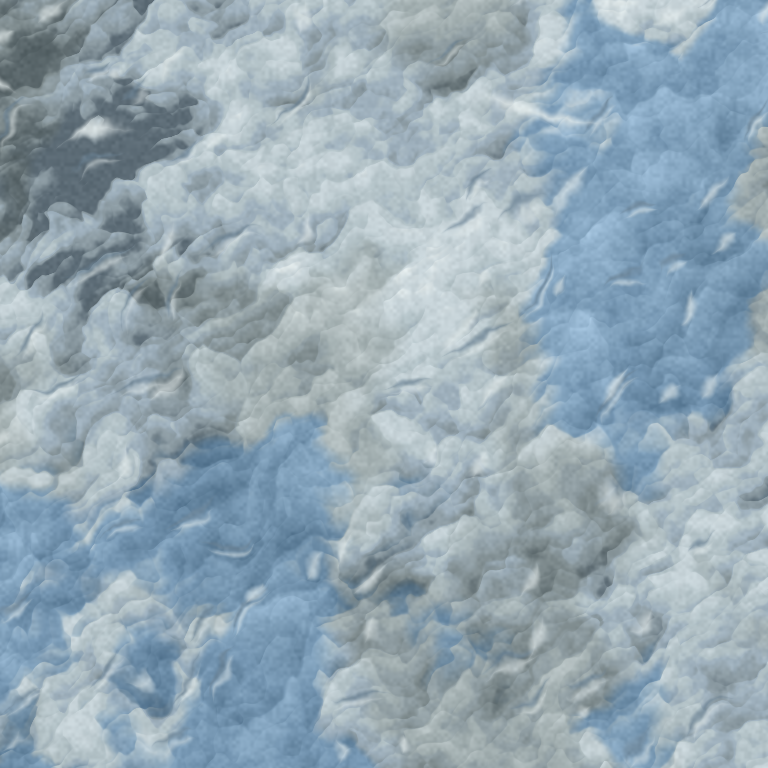
This texture is drawn by a WebGL 1 fragment shader. Its source:

```glsl
precision highp float;
// Pale, frosty mineral surface: soft bevelled facets in grey and ice blue,
// with blue and slate patches, diagonal creases, white flakes and fine grain.
// Noise and facets sum to one tone, a ramp colours it, strokes go on top.

uniform vec2 u_resolution;

const vec3 DARK  = vec3(0.36, 0.42, 0.46);
const vec3 SLATE = vec3(0.55, 0.61, 0.64);
const vec3 MIST  = vec3(0.62, 0.69, 0.74);
const vec3 PALE  = vec3(0.70, 0.76, 0.78);
const vec3 LIGHT = vec3(0.78, 0.83, 0.85);
const vec3 CHALK = vec3(0.90, 0.93, 0.93);
const vec3 BLUE  = vec3(0.46, 0.60, 0.72);
const vec3 OLIVE = vec3(0.54, 0.58, 0.57);
const vec3 CREASE = vec3(0.42, 0.51, 0.58);

const float GRAIN_ANGLE = 0.70;   // main direction of facets and creases
const float STRETCH = 1.35;       // facet length over width
const float MEAN_TONE = 0.57;
const float BEVEL = 0.55;
const float FACET_SOFTNESS = 20.0;
const float WARP = 0.030;
const vec2 SHADE_SIZE = vec2(0.20, 0.34);  // dark upper left corner

float hash(vec2 p) {
  return fract(sin(dot(p, vec2(127.1, 311.7))) * 43758.55);
}

vec2 hash2(vec2 p) {
  return vec2(hash(p), hash(p + 37.3));
}

float noise(vec2 p) {
  vec2 i = floor(p), f = fract(p);
  f = f * f * (3.0 - 2.0 * f);
  return mix(mix(hash(i), hash(i + vec2(1.0, 0.0)), f.x),
             mix(hash(i + vec2(0.0, 1.0)), hash(i + 1.0), f.x), f.y);
}

float fbm(vec2 p) {
  float sum = 0.0, amp = 0.533;
  for (int i = 0; i < 4; i++) {
    sum += amp * noise(p);
    p = mat2(1.6, 1.2, -1.2, 1.6) * p + 11.7;
    amp *= 0.5;
  }
  return sum;
}

// Coordinates seen in a frame turned by a
vec2 turn(vec2 p, float a) {
  float c = cos(a), s = sin(a);
  return vec2(c * p.x + s * p.y, c * p.y - s * p.x);
}

// Softly blended cells, each with its own tone and a lit side; centred on 0
float facets(vec2 p) {
  vec2 cell = floor(p);
  float sum = 0.0, total = 0.0;
  for (int y = -1; y <= 1; y++)
  for (int x = -1; x <= 1; x++) {
    vec2 id = cell + vec2(float(x), float(y));
    vec2 d = p - id - 0.1 - 0.8 * hash2(id);
    float w = exp(-FACET_SOFTNESS * dot(d, d));
    sum += w * (hash(id + 71.9) - 0.5 + BEVEL * dot(d, vec2(0.3, 0.95)));
    total += w;
  }
  return sum / total;
}

// Scattered curved slivers with tapered ends; sizes are in grid cells
float slivers(vec2 p, float share, float angle, float halfLen, float width) {
  vec2 cell = floor(p);
  float cover = 0.0;
  for (int y = -1; y <= 1; y++)
  for (int x = -1; x <= 1; x++) {
    vec2 id = cell + vec2(float(x), float(y));
    vec2 r = hash2(id + 5.3);
    vec2 q = turn(p - id - hash2(id), angle + 0.9 * (r.x - 0.5));
    float len = halfLen * (0.6 + 0.6 * r.y);
    float t = q.x / len;
    float bend = (hash(id + 19.1) - 0.5) * 0.5 * len * t * t;
    float d = abs(q.y - bend) - width * (1.0 - t * t);
    float here = step(hash(id + 53.7), share);
    cover = max(cover, here * (1.0 - smoothstep(-width, 0.7 * width, d)));
  }
  return cover;
}

vec3 ramp(float t) {
  vec3 c = mix(DARK, SLATE, smoothstep(0.0, 0.25, t));
  c = mix(c, MIST, smoothstep(0.25, 0.45, t));
  c = mix(c, PALE, smoothstep(0.45, 0.63, t));
  c = mix(c, LIGHT, smoothstep(0.63, 0.88, t));
  return mix(c, CHALK, smoothstep(0.92, 1.3, t));
}

void main() {
  vec2 uv = gl_FragCoord.xy / u_resolution.y;
  vec2 p = uv + WARP * (vec2(fbm(uv * 13.0), fbm(uv * 13.0 + 40.0)) - 0.5) * 2.0;
  vec2 g = turn(p, GRAIN_ANGLE) * vec2(1.0 / STRETCH, 1.0);

  // Tone from patches, three sizes of facets and mottling
  float chips = 0.26 * facets(g * 11.0) + 0.36 * facets(g * 24.0 + 9.0)
              + 0.24 * facets(g * 50.0 + 23.0);
  float tone = MEAN_TONE + chips + 0.75 * (fbm(p * 4.5 + 3.0) - 0.5)
             + 0.5 * (fbm(uv * 34.0) - 0.5);
  vec2 corner = vec2(uv.x, 1.0 - uv.y) - SHADE_SIZE;
  float shade = 1.0 - smoothstep(-0.07, 0.06, max(corner.x, corner.y) + 0.15 * chips);
  tone -= 0.36 * shade;
  vec3 color = ramp(tone);

  // Muted olive and blue patches with broken edges
  float olive = smoothstep(0.52, 0.68, fbm(p * 5.0 + 61.0) - 0.15 * chips);
  color = mix(color, OLIVE + 0.3 * (tone - MEAN_TONE), 0.5 * olive);
  float bluish = fbm(p * 3.6 + 17.0) + 0.12 * abs(uv.x - 0.5) - 0.16 * chips;
  float blue = smoothstep(0.60, 0.69, bluish) * (1.0 - shade);
  color = mix(color, BLUE + 0.22 * (tone - MEAN_TONE), 0.85 * blue);

  // Creases with a bright lower lip, then large flakes and small chips
  vec2 lip = vec2(0.004, -0.009);
  float lit = slivers((p - lip) * 11.0, 0.4, GRAIN_ANGLE, 0.30, 0.055);
  float crease = slivers(p * 11.0, 0.4, GRAIN_ANGLE, 0.36, 0.045);
  float flake = slivers(p * 5.0 + 31.0, 0.22, -0.3, 0.28, 0.048);
  float chip = slivers(p * 17.0 + 47.0, 0.16, 0.95, 0.34, 0.13);
  color = mix(color, CHALK, 0.45 * lit);
  color = mix(color, CREASE, 0.65 * crease);
  color = mix(color, CHALK, max(0.8 * flake, 0.6 * chip));

  // Fine grain
  color += 0.06 * (noise(uv * 210.0) - 0.5);
  gl_FragColor = vec4(clamp(color, 0.0, 1.0), 1.0);
}
```
